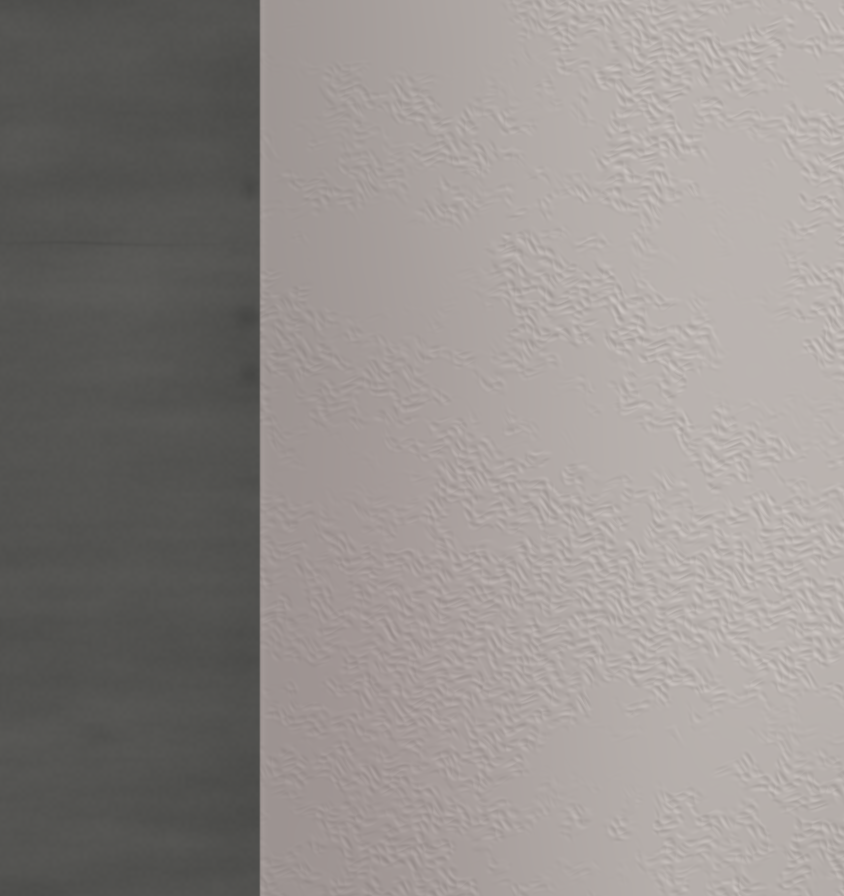
A WebGL 1 fragment shader for this texture:

```glsl
precision highp float;
// Dark streaked panel beside a pale plaster wall with patchy, side-lit relief.
uniform vec2 u_resolution;

const float EDGE_X = 0.308;            // panel / wall boundary
const float GRAIN_SCALE = 105.0;       // plaster cells per canvas height
const float RELIEF_STRENGTH = 0.085;
const vec2 LIGHT_STEP = vec2(0.0018, 0.0027);
const vec3 PANEL_DARK = vec3(0.285, 0.285, 0.277);
const vec3 PANEL_LIGHT = vec3(0.355, 0.353, 0.343);
const vec3 WALL_SHADE = vec3(0.605, 0.575, 0.565);
const vec3 WALL_LIGHT = vec3(0.728, 0.702, 0.688);

float hash(vec2 p) {
  vec3 q = fract(vec3(p.xyx) * 0.1031);
  q += dot(q, q.yzx + 33.33);
  return fract((q.x + q.y) * q.z);
}

float valueNoise(vec2 p) {
  vec2 i = floor(p), f = fract(p);
  f = f * f * (3.0 - 2.0 * f);
  return mix(mix(hash(i), hash(i + vec2(1.0, 0.0)), f.x),
             mix(hash(i + vec2(0.0, 1.0)), hash(i + 1.0), f.x), f.y);
}

float layeredNoise(vec2 p) {
  float sum = 0.0, weight = 0.5;
  for (int i = 0; i < 4; i++) {
    sum += weight * valueNoise(p);
    p = mat2(1.6, 1.2, -1.2, 1.6) * p + 7.3;
    weight *= 0.5;
  }
  return sum / 0.9375;
}

// Distance to the nearest jittered cell centre
float cellDistance(vec2 p) {
  vec2 cell = floor(p), f = fract(p);
  float nearest = 2.0;
  for (int y = -1; y <= 1; y++) {
    for (int x = -1; x <= 1; x++) {
      vec2 o = vec2(float(x), float(y));
      vec2 jitter = vec2(hash(cell + o), hash(cell + o + 51.7));
      nearest = min(nearest, length(o + jitter - f));
    }
  }
  return nearest;
}

float softSpot(vec2 p, vec2 centre, vec2 radius) {
  vec2 d = (p - centre) / radius;
  return exp(-dot(d, d));
}

// Plaster coverage: 0 where trowelled smooth, 1 where rough
float roughness(vec2 uv) {
  float r = 0.62 + 1.5 * (layeredNoise(uv * vec2(9.0, 11.0) + 3.0) - 0.5);
  r -= 0.85 * softSpot(uv, vec2(0.89, 0.77), vec2(0.07, 0.11));
  r -= 0.75 * softSpot(uv, vec2(0.45, 0.70), vec2(0.09, 0.045));
  r -= 0.75 * softSpot(uv, vec2(0.74, 0.49), vec2(0.07, 0.035));
  r -= 0.65 * softSpot(uv, vec2(0.88, 0.57), vec2(0.06, 0.04));
  r -= 0.75 * softSpot(uv, vec2(0.50, 0.96), vec2(0.13, 0.05));
  r -= 0.65 * softSpot(uv, vec2(0.69, 0.14), vec2(0.11, 0.07));
  r += 0.45 * softSpot(uv, vec2(0.64, 0.70), vec2(0.10, 0.07));
  r += 0.45 * softSpot(uv, vec2(0.80, 0.95), vec2(0.17, 0.05));
  r += 0.50 * softSpot(uv, vec2(0.78, 0.34), vec2(0.24, 0.10));
  r += 0.30 * softSpot(uv, vec2(0.45, 0.20), vec2(0.13, 0.16));
  return r;
}

float plasterHeight(vec2 p, float rough) {
  vec2 q = mat2(0.94, 0.34, -0.34, 0.94) * p;
  q += 0.004 * sin(q.yx * vec2(71.0, 58.0)) + 0.003 * sin(q.yx * 163.0);
  q *= vec2(0.78, 1.1) * GRAIN_SCALE;
  float pits = 1.0 - smoothstep(0.08, 0.65, cellDistance(q));
  float grain = valueNoise(q * 1.15 + 19.0);
  float keep = smoothstep(0.6, 0.2, valueNoise(q * 0.55 + 4.0) - rough * 0.55 + 0.2);
  return (0.65 * grain - 0.75 * pits) * keep;
}

vec3 wallColor(vec2 uv, vec2 p) {
  float lit = smoothstep(0.22, 0.90, uv.x + 0.13 * (uv.y - 0.5));
  vec3 color = mix(WALL_SHADE, WALL_LIGHT, lit);
  color += vec3(0.006, -0.006, -0.002) * softSpot(uv, vec2(0.45, 0.25), vec2(0.18, 0.35));
  color += 0.012 * (layeredNoise(uv * 5.0) - 0.5);
  color -= 0.025 * smoothstep(0.75, 1.0, uv.x) * smoothstep(0.35, 0.0, uv.y);
  float rough = roughness(uv);
  float slope = plasterHeight(p, rough) - plasterHeight(p + LIGHT_STEP, rough);
  float amount = smoothstep(0.02, 0.75, rough) * mix(0.55, 1.0, smoothstep(0.32, 0.75, uv.x));
  color += RELIEF_STRENGTH * amount * slope;
  return color + 0.022 * exp(-abs(uv.x - EDGE_X - 0.004) * 350.0);
}

vec3 panelColor(vec2 uv, vec2 p) {
  float streaks = layeredNoise(p * vec2(5.0, 34.0));
  float clouds = layeredNoise(p * vec2(8.0, 12.0) + 13.0);
  float tone = 0.55 + 0.55 * (streaks - 0.5) + 0.55 * (clouds - 0.5);
  tone += 0.15 * softSpot(uv, vec2(0.12, 0.58), vec2(0.25, 0.28));
  tone -= 0.18 * smoothstep(0.22, EDGE_X, uv.x);
  float seam = 0.728 + 0.0015 * sin(uv.x * 24.0);
  tone -= 0.30 * softSpot(uv, vec2(0.12, seam), vec2(0.12, 0.0022));
  tone -= 0.5 * softSpot(uv, vec2(0.297, 0.79), vec2(0.011, 0.012));
  tone -= 0.5 * softSpot(uv, vec2(0.292, 0.647), vec2(0.013, 0.012));
  tone -= 0.5 * softSpot(uv, vec2(0.296, 0.584), vec2(0.012, 0.012));
  tone -= 0.3 * softSpot(uv, vec2(0.12, 0.18), vec2(0.025, 0.010));
  tone += 0.16 * (valueNoise(p * 230.0) - 0.5);
  return mix(PANEL_DARK, PANEL_LIGHT, tone);
}

void main() {
  vec2 uv = gl_FragCoord.xy / u_resolution;
  vec2 p = gl_FragCoord.xy / u_resolution.y;
  float soft = max(0.0015, 0.8 / u_resolution.x);
  float wall = smoothstep(EDGE_X - soft, EDGE_X + soft, uv.x);
  gl_FragColor = vec4(mix(panelColor(uv, p), wallColor(uv, p), wall), 1.0);
}
```
